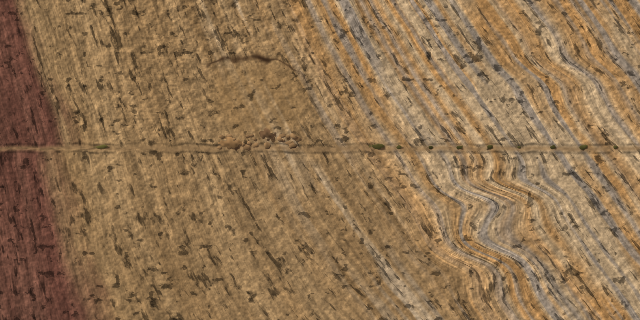
This texture is drawn by a WebGL 1 fragment shader. Its source:

```glsl
precision highp float;
uniform vec2 u_resolution;

const float LEDGE = 0.536;

float hash(vec2 p) {
  return fract(sin(dot(p, vec2(127.1, 311.7))) * 43758.545);
}

float noise(vec2 p) {
  vec2 i = floor(p), f = fract(p);
  f = f * f * (3.0 - 2.0 * f);
  return mix(mix(hash(i), hash(i + vec2(1.0, 0.0)), f.x),
             mix(hash(i + vec2(0.0, 1.0)), hash(i + 1.0), f.x), f.y);
}

float fbm(vec2 p) {
  float sum = 0.0, amp = 0.53;
  for (int i = 0; i < 4; i++) {
    sum += amp * noise(p);
    p = p * 2.03 + 17.3;
    amp *= 0.5;
  }
  return sum;
}

float band(float s, float center, float width) {
  float d = (s - center) / width;
  return exp(-d * d);
}

// Sideways kink of the layers around a center
float fold(vec2 p, vec2 center, vec2 size, float amount) {
  vec2 t = (center - p) / size;
  return amount * t.y * exp(-dot(t, t));
}

// Layer coordinate, constant along each bed
float stratum(vec2 p) {
  float lower = 1.0 - smoothstep(LEDGE - 0.003, LEDGE + 0.003, p.y);
  float lean = mix(mix(0.32, 0.2, lower), 0.72, smoothstep(0.1, 1.5, p.x));
  float s = p.x + lean * (p.y - LEDGE);
  s += 0.07 * lower * (1.0 - smoothstep(0.1, 0.6, p.x));
  s -= fold(p, vec2(1.56, 0.40), vec2(0.16, 0.055), 0.12);
  s -= fold(p, vec2(1.50, 0.20), vec2(0.14, 0.075), 0.12);
  s -= fold(p, vec2(1.76, 0.78), vec2(0.16, 0.06), 0.05);
  return s + 0.014 * (fbm(p * 8.0) - 0.5);
}

float relief(vec2 p) {
  float s = stratum(p);
  float ribs = fbm(vec2(s * 60.0, p.y * 10.0));
  float lumps = fbm(p * 42.0);
  float loose = smoothstep(0.2, 0.5, p.x) * (1.0 - smoothstep(0.85, 1.15, p.x));
  loose *= smoothstep(LEDGE, LEDGE + 0.1, p.y);
  return mix(ribs * 0.65 + lumps * 0.5, ribs * 0.35 + lumps * 0.75, loose);
}

vec3 rockColor(vec2 p, float s) {
  float fine = noise(vec2(s * 105.0, p.y * 6.0));
  float thin = noise(vec2(s * 62.0 + 9.0, p.y * 3.0));
  float broad = fbm(vec2(s * 24.0, p.y * 2.0 + 4.0));
  float patches = fbm(p * 9.0 + 3.0);
  vec3 olive = mix(vec3(0.50, 0.39, 0.26), vec3(0.59, 0.48, 0.34), broad);
  vec3 purple = mix(vec3(0.35, 0.22, 0.18), vec3(0.43, 0.30, 0.24), broad);
  vec3 paleTan = vec3(0.66, 0.56, 0.43);
  vec3 orange = vec3(0.64, 0.48, 0.30);
  vec3 gray = vec3(0.49, 0.445, 0.40);

  // Alternating beds on the right
  float wave = sin(s * 82.0 + 4.0 * noise(vec2(s * 9.0, 2.0)));
  float warm = smoothstep(0.40, 0.66, noise(vec2(s * 26.0, p.y * 2.0)) * 0.7 + patches * 0.3);
  vec3 beds = mix(paleTan, orange, warm);
  float grayBed = smoothstep(0.1, 0.75, wave * 0.5 + (thin - 0.5) * 1.1 + (patches - 0.4) * 0.9);
  beds = mix(beds, gray, grayBed * 0.85);
  float rust = band(s, 1.48, 0.015) + band(s, 1.90, 0.025) + band(s, 2.04, 0.03);
  beds = mix(beds, orange, min(rust, 1.0) * 0.8);
  beds = mix(beds, gray * 0.94, band(s, 1.425, 0.014) * 0.7);

  // Streaks that grow toward the banded side
  vec3 col = mix(olive, beds, smoothstep(0.95, 1.32, s + 0.25 * (thin - 0.5)));
  col = mix(col, orange, band(s, 1.17, 0.055) * (0.2 + 0.6 * thin));
  float pale = band(s, 0.93, 0.11) * smoothstep(0.5, 0.85, thin * 0.7 + patches * 0.4);
  col = mix(col, vec3(0.62, 0.55, 0.46), pale * 0.7);
  float edge = s + 0.10 * (broad - 0.5) + 0.06 * (patches - 0.5);
  col = mix(purple, col, smoothstep(0.14, 0.27, edge));
  return col * (0.84 + 0.22 * fine + 0.12 * thin);
}

// Small lump with a lit top and a cast shadow
vec3 blob(vec3 col, vec2 p, vec2 center, vec2 size, vec3 tint) {
  vec2 q = (p - center) / size;
  float wobble = 0.9 * (noise(p * 130.0) - 0.5);
  float soft = 0.6 / (u_resolution.y * size.y);
  float shade = 1.0 - smoothstep(0.7, 1.0 + soft, length(q + vec2(-0.3, 0.4)) + wobble);
  col = mix(col, vec3(0.20, 0.14, 0.10), shade * 0.7);
  float body = 1.0 - smoothstep(1.0 - soft, 1.0 + soft, length(q) + wobble);
  float light = 0.9 + 0.25 * clamp(q.y - q.x * 0.5, -1.0, 1.0);
  return mix(col, tint * light * (0.8 + 0.4 * noise(p * 115.0 + 5.0)), body);
}

void main() {
  vec2 p = gl_FragCoord.xy / u_resolution.y;
  float s = stratum(p);
  vec3 col = rockColor(p, s);

  // Smooth slide patch below the scar
  float patchMask = 1.0 - smoothstep(0.5, 1.15, length((p - vec2(0.81, 0.69)) / vec2(0.19, 0.14)));
  col = mix(col, vec3(0.55, 0.43, 0.28), patchMask * 0.6);

  // Relief lighting, cracks and grit
  float slope = relief(p) - relief(p + vec2(-0.004, 0.004));
  col *= 1.02 + clamp(slope * 1.7, -0.5, 0.3) * (1.0 - 0.4 * patchMask);
  float crack = smoothstep(0.62, 0.78, fbm(vec2(s * 75.0, p.y * 22.0) + 31.0));
  col *= 1.0 - 0.42 * crack * (1.0 - patchMask);
  float pit = smoothstep(0.66, 0.78, fbm(p * vec2(38.0, 48.0) + 11.0));
  col *= 1.0 - 0.4 * pit;
  col *= 0.90 + 0.22 * noise(p * 150.0);

  // Arched scar, broken into pockets of shadow
  float arch = 0.822 - 2.0 * (p.x - 0.77) * (p.x - 0.77) + 0.03 * (noise(p * 30.0) - 0.5);
  float span = smoothstep(0.63, 0.67, p.x) * (1.0 - smoothstep(0.87, 0.99, p.x));
  float pocket = noise(vec2(p.x * 42.0, 5.0));
  float depth = 0.003 + 0.008 * pocket + 0.008 * band(p.x, 0.775, 0.025);
  col = mix(col, vec3(0.18, 0.12, 0.08), band(p.y, arch, depth) * span * (0.45 + 0.5 * pocket));

  // Ledge path with its shadowed lip
  float path = LEDGE + 0.008 * (noise(vec2(p.x * 24.0, 1.0)) - 0.5);
  vec3 dust = vec3(0.58, 0.46, 0.32) * (0.82 + 0.3 * noise(p * 110.0));
  col = mix(col, dust, band(p.y, path, 0.008) * 0.75);
  float lip = band(p.y, path - 0.012, 0.004) + band(p.y, path + 0.013, 0.004);
  col *= 1.0 - 0.4 * lip * noise(vec2(p.x * 60.0, 3.0));

  // Rubble and boulders
  for (int i = 0; i < 34; i++) {
    float n = float(i);
    vec2 center = vec2(0.67 + 0.28 * hash(vec2(n, 1.0)), 0.538 + 0.04 * hash(vec2(n, 2.0)));
    vec2 size = vec2(0.010, 0.007) * (0.5 + 0.7 * hash(vec2(n, 3.0)));
    col = blob(col, p, center, size, vec3(0.57, 0.44, 0.30));
  }
  col = blob(col, p, vec2(0.716, 0.551), vec2(0.032, 0.015), vec3(0.54, 0.41, 0.27));
  col = blob(col, p, vec2(0.833, 0.583), vec2(0.019, 0.015), vec3(0.44, 0.33, 0.23));

  // Shrubs along the path
  vec3 leaf = vec3(0.30, 0.28, 0.15);
  for (int i = 0; i < 8; i++) {
    float n = float(i);
    vec2 center = vec2(1.24 + 0.094 * n + 0.03 * hash(vec2(n, 7.0)), LEDGE + 0.004);
    col = blob(col, p, center, vec2(0.010, 0.006) * (0.5 + 0.6 * hash(vec2(n, 8.0))), leaf);
  }
  col = blob(col, p, vec2(1.18, LEDGE + 0.006), vec2(0.024, 0.008), leaf);
  col = blob(col, p, vec2(0.32, LEDGE + 0.006), vec2(0.020, 0.006), leaf * 1.2);

  gl_FragColor = vec4(clamp(col, 0.0, 1.0), 1.0);
}
```
